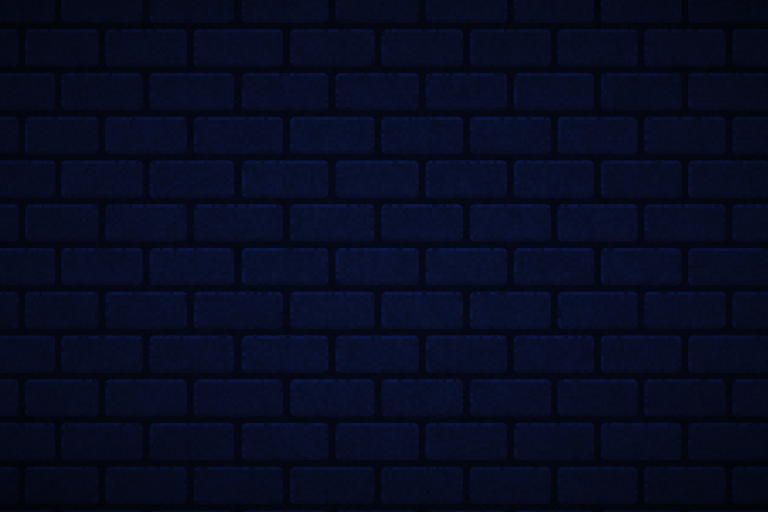
A Shadertoy shader for this texture:

```glsl
const vec2 WALL_SCALE = vec2(8.69, 11.703);   // bricks across and courses up the canvas
const vec2 WALL_SHIFT = vec2(-0.249, 0.89);
const vec2 BRICK_CELLS = vec2(26.0, 13.0);    // grain cells per brick, joint included
const vec2 HALF_BRICK = vec2(12.0, 5.55);     // brick body, in cells

const vec3 MORTAR = vec3(0.019, 0.030, 0.082);
const vec3 CLAY   = vec3(0.036, 0.061, 0.168);
const vec3 RIM    = vec3(0.045, 0.090, 0.275);

float hash(vec2 p) {
    vec3 q = fract(vec3(p.xyx) * 0.1031);
    q += dot(q, q.yzx + 33.33);
    return fract((q.x + q.y) * q.z);
}

float valueNoise(vec2 p) {
    vec2 i = floor(p), f = fract(p);
    f = f * f * (3.0 - 2.0 * f);
    return mix(mix(hash(i), hash(i + vec2(1, 0)), f.x),
               mix(hash(i + vec2(0, 1)), hash(i + vec2(1, 1)), f.x), f.y);
}

float roundBox(vec2 p, vec2 halfSize, float radius) {
    vec2 q = abs(p) - halfSize + radius;
    return length(max(q, 0.0)) + min(max(q.x, q.y), 0.0) - radius;
}

// Coverage of the region where d is below zero
float inside(float d, float blur) {
    return 1.0 - smoothstep(-blur, blur, d);
}

// Slightly uneven column spacing across the wall
float unevenColumns(float x) {
    float leftStretch = smoothstep(0.026, 0.085, x) - smoothstep(0.24, 0.40, x);
    float middleStretch = smoothstep(0.40, 0.50, x) - smoothstep(0.65, 0.88, x);
    return 0.096 * leftStretch - 0.028 * middleStretch;
}

vec3 brickColor(vec2 local, vec2 id, float blur) {
    vec2 cell = floor(local) + id * BRICK_CELLS;
    vec2 p = local - 0.5 * BRICK_CELLS;
    float grain = hash(cell + 91.0);
    float wear = hash(cell + 237.0);

    // Body with grain, broad stains and a dim underside
    float tone = 0.87 + 0.22 * grain + 0.12 * (valueNoise(cell * 0.22 + 40.0) - 0.5);
    tone *= 0.96 + 0.08 * hash(id + 17.0);
    tone *= 1.0 - 0.12 * inside(p.y + HALF_BRICK.y - 1.0, blur);
    vec3 clay = CLAY * tone;

    // Lit rims: steady on top, broken on the sides
    float top = inside(HALF_BRICK.y - p.y - 1.0, blur) * (0.35 + 0.6 * wear);
    float left = inside(HALF_BRICK.x + p.x - 1.0, blur) * 0.65 * smoothstep(0.25, 0.9, wear);
    float right = inside(HALF_BRICK.x - p.x - 1.0, blur) * 0.4 * smoothstep(0.65, 1.0, wear);
    clay = mix(clay, RIM, max(top, max(left, right)));

    // Chipped rim cells and softened corners
    float edge = roundBox(p, HALF_BRICK, 1.6);
    float chip = inside(-edge - 1.0, blur) * step(0.88, grain) * 0.6;
    vec3 mortar = MORTAR * (0.88 + 0.24 * grain);
    return mix(mortar, clay, inside(edge, blur) * (1.0 - chip));
}

void mainImage(out vec4 fragColor, in vec2 fragCoord) {
    vec2 uv = fragCoord / iResolution.xy;

    // Running bond: every other course moves by half a brick
    vec2 wall = uv * WALL_SCALE + WALL_SHIFT;
    wall.x += unevenColumns(uv.x);
    wall.x -= 0.5 * (1.0 - mod(floor(wall.y), 2.0));

    float blur = 0.6 * BRICK_CELLS.y * WALL_SCALE.y / iResolution.y;
    vec3 color = brickColor(fract(wall) * BRICK_CELLS, floor(wall) + 20.0, blur);

    // Soft central light
    vec2 fromCenter = uv - vec2(0.5, 0.51);
    color *= 1.06 - 1.2 * dot(fromCenter, fromCenter);
    fragColor = vec4(color, 1.0);
}
```
